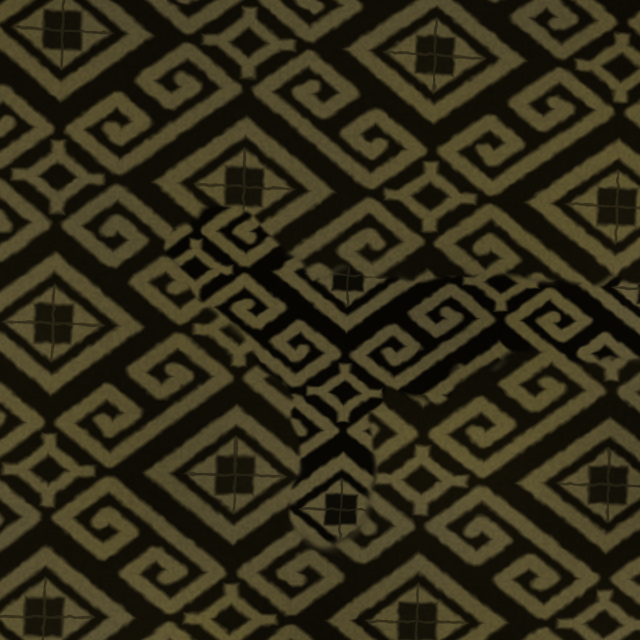
Give the GLSL for this pattern, as a WebGL 2 fragment shader.

```glsl
#version 300 es
precision highp float;
// Woven lattice of nested diamonds and paired square scrolls, with a displaced, scaled-down seam.

#define ORIGIN vec2(0.3815, 0.2917)   // centre of one large diamond, y down
#define HALF_CELL vec2(0.2917, 0.2253)
#define SCROLL_WIDTH 0.032
#define EDGE_SOFTNESS 0.013
#define PATCH_SCALE 0.82
#define PATCH_CENTRE vec2(0.544, 0.430)
#define THREAD_COUNT 240.0
#define GROUND vec3(0.062, 0.051, 0.020)
#define TAN_WARM vec3(0.365, 0.330, 0.182)
#define TAN_GREY vec3(0.335, 0.305, 0.195)

uniform vec2 u_resolution;
out vec4 fragColor;

float hash(vec2 p) {
    p = fract(p * vec2(0.1031, 0.1137));
    p += dot(p, p.yx + 33.33);
    return fract((p.x + p.y) * p.x * 17.0);
}

float noise(vec2 p) {
    vec2 i = floor(p), f = fract(p);
    f = f * f * (3.0 - 2.0 * f);
    return mix(mix(hash(i), hash(i + vec2(1, 0)), f.x),
               mix(hash(i + vec2(0, 1)), hash(i + vec2(1, 1)), f.x), f.y);
}

float segment(vec2 p, vec2 a, vec2 b) {
    vec2 d = b - a;
    return length(p - a - d * clamp(dot(p - a, d) / dot(d, d), 0.0, 1.0));
}

// Skewed lattice with slight perspective; one unit is half a cell
vec2 lattice(vec2 p) {
    p -= ORIGIN;
    float a = p.x / HALF_CELL.x + 0.0245 * p.y / HALF_CELL.y;
    return vec2(a, (p.y - 0.0156 * a) / (HALF_CELL.y - 0.0039 * a));
}

float fill(float d) {
    float soft = max(EDGE_SOFTNESS, 2.0 / u_resolution.y);
    return smoothstep(soft, -soft, d);
}

// Half of a symmetric scroll: x runs away from the long bar, y along it
float scroll(vec2 p) {
    const vec2 path[7] = vec2[7](vec2(-0.125, 0.0), vec2(-0.125, 0.30), vec2(0.125, 0.30),
        vec2(0.125, 0.07), vec2(-0.02, 0.07), vec2(-0.02, 0.195), vec2(0.035, 0.185));
    float d = 1.0;
    for (int i = 0; i < 6; i++) d = min(d, segment(p, path[i], path[i + 1]));
    return d - SCROLL_WIDTH;
}

// Amount of tan thread at a lattice position
float motif(vec2 ab) {
    vec2 q = abs(mod(ab + 1.0, 2.0) - 1.0);
    vec2 st = vec2(q.x + q.y, abs(q.x - q.y)) * 0.5;

    // Large diamond: frame, solid heart, dark square and fine cross
    vec2 e = st.x > 0.5 ? 1.0 - q : q;
    float r = (e.x + e.y) * 0.5;
    float frame = fill(max(r - 0.243, 0.174 - r));
    float heart = fill(r - 0.132);
    vec2 c = e * HALF_CELL;
    float square = fill((max(c.x, c.y) - 0.030) * 3.0);
    float cross = smoothstep(0.0035, 0.0010, min(c.x, c.y)) * heart;
    float diamond = heart * (1.0 - 0.93 * square);
    diamond = mix(diamond, mix(0.35, 0.38, square), cross * 0.75);

    // Small diamond with blunt tips
    vec2 k = abs(st - 0.5);
    float m = max(k.x, k.y);
    float tips = max((k.x + k.y - 0.245) * 0.7, (abs(k.x - k.y) - 0.036) * 0.7);
    float small = fill(max(min(m - 0.102, tips), 0.052 - m));

    float curl = fill(scroll(st - vec2(0.5, 0.0)));
    return max(max(frame, diamond), max(small, curl));
}

// Ragged region holding the displaced weave
float patchDistance(vec2 p) {
    float d = segment(p, vec2(0.340, 0.395), vec2(0.540, 0.585)) - 0.072;
    d = min(d, segment(p, vec2(0.525, 0.490), vec2(1.02, 0.505)) - 0.063);
    d = min(d, segment(p, vec2(0.610, 0.525), vec2(0.650, 0.575)) - 0.058);
    d = min(d, segment(p, vec2(0.522, 0.650), vec2(0.522, 0.795)) - 0.060);
    return d + 0.030 * (noise(p * 26.0) - 0.5);
}

void main() {
    vec2 p = gl_FragCoord.xy / u_resolution;
    p.y = 1.0 - p.y;
    vec2 wobble = vec2(noise(p * 110.0), noise(p * 110.0 + 47.0)) - 0.5;
    vec2 ab = lattice(p + wobble * 0.0035);

    // Regular weave and its displaced copy
    float seam = patchDistance(p);
    float inside = smoothstep(0.005, -0.005, seam);
    vec2 moved = (ab - lattice(PATCH_CENTRE)) / PATCH_SCALE + 1.0;
    float tan_ = mix(motif(ab), motif(moved), inside);

    // Uneven light and thread grain
    float cloud = noise(p * 4.0 + 9.0);
    float grain = noise(p * THREAD_COUNT) - 0.5;
    vec3 thread = mix(TAN_WARM, TAN_GREY, noise(p * 6.0 + 21.0));
    thread *= 0.91 + 0.16 * cloud + 0.12 * grain;
    vec3 ground = GROUND * (0.85 + 0.4 * cloud + 0.2 * grain) * (1.0 - 0.6 * inside);
    vec3 colour = mix(ground, thread, tan_);

    // Faint smears along the seam
    float smear = smoothstep(0.012, 0.0, abs(seam)) * smoothstep(0.55, 0.85, noise(p * 19.0 + 5.0));
    colour = mix(colour, TAN_GREY * 0.8, smear * 0.45);
    fragColor = vec4(colour, 1.0);
}
```
